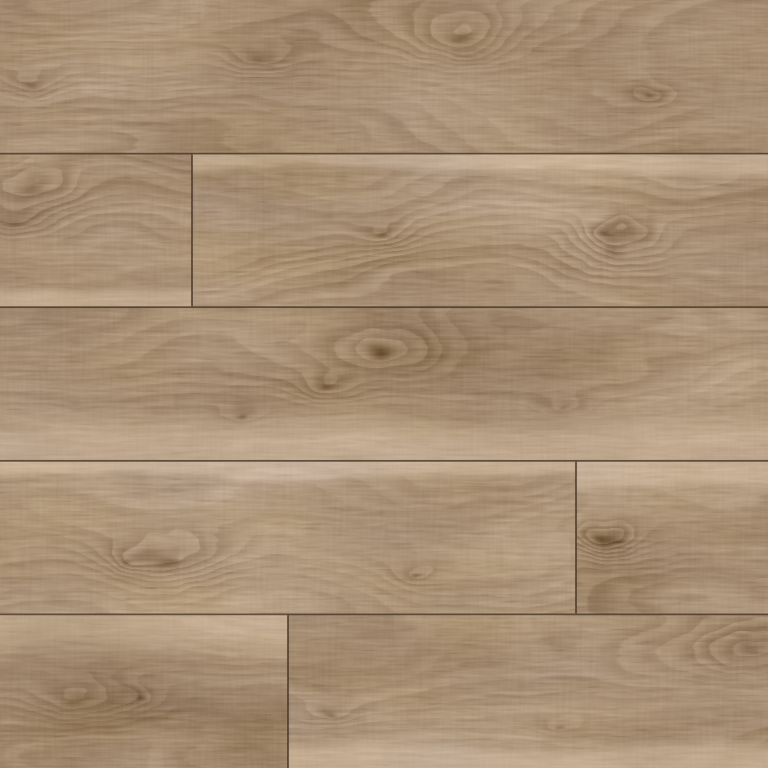
This texture is drawn by a three.js fragment shader. Its source:

```glsl
// Five rows of pale brown wood planks with cathedral grain, knots and sapwood edges.
varying vec2 vUv;

const float ROWS = 5.0;
const float SEAM_INNER = 0.0004;
const float SEAM_OUTER = 0.0019;
const float SEAM_STRENGTH = 0.78;
const float RING_COUNT = 9.0;
const float RING_CONTRAST = 0.42;
const float FIBRE_CONTRAST = 0.20;
const float SAW_CONTRAST = 0.07;
const float SAP_LIFT = 0.48;
const int KNOTS = 4;
const vec2 KNOT_SIZE = vec2(0.075, 0.036);
const vec3 HEARTWOOD = vec3(0.56, 0.46, 0.35);
const vec3 SAPWOOD = vec3(0.79, 0.70, 0.60);
const vec3 SEAM_COLOR = vec3(0.27, 0.20, 0.14);

// Sapwood widths and main knot height are fractions of the plank height.
struct Plank {
  float sapTop;
  float sapBottom;
  float tone;
  vec2 knot;
};

vec2 hash2(vec2 p) {
  p = vec2(dot(p, vec2(127.1, 311.7)), dot(p, vec2(269.5, 183.3)));
  return fract(sin(p) * 43758.5);
}

// Gradient noise, roughly -0.8 to 0.8
float noise(vec2 p) {
  vec2 i = floor(p);
  vec2 f = fract(p);
  vec2 u = f * f * f * (f * (f * 6.0 - 15.0) + 10.0);
  vec2 e = vec2(1.0, 0.0);
  float a = dot(hash2(i) * 2.0 - 1.0, f);
  float b = dot(hash2(i + e.xy) * 2.0 - 1.0, f - e.xy);
  float c = dot(hash2(i + e.yx) * 2.0 - 1.0, f - e.yx);
  float d = dot(hash2(i + e.xx) * 2.0 - 1.0, f - e.xx);
  return 1.3 * mix(mix(a, b, u.x), mix(c, d, u.x), u.y);
}

// End joint of each row; a negative value means none
float jointX(float row) {
  return row < 0.5 ? 0.375 : row < 1.5 ? 0.75 : row < 2.5 ? -1.0 : row < 3.5 ? 0.25 : -1.0;
}

Plank getPlank(float row, float side) {
  bool left = side < 0.5;
  if (row < 0.5) {
    if (left) return Plank(0.30, 0.0, 0.40, vec2(0.10, 0.43));
    return Plank(0.0, 0.17, 0.50, vec2(0.98, 0.78));
  }
  if (row < 1.5) {
    if (left) return Plank(0.11, 0.0, 0.60, vec2(0.22, 0.34));
    return Plank(0.17, 0.0, 0.48, vec2(0.80, 0.48));
  }
  if (row < 2.5) return Plank(0.0, 0.30, 0.43, vec2(0.50, 0.70));
  if (row < 3.5) {
    if (left) return Plank(0.0, 0.12, 0.46, vec2(0.04, 0.75));
    return Plank(0.13, 0.0, 0.52, vec2(0.80, 0.36));
  }
  return Plank(0.0, 0.0, 0.46, vec2(0.60, 0.75));
}

// Pale band along an edge; wider bands fade more softly
float sapBand(float edgeDist, float width, float wobble) {
  float soft = 0.02 + 1.6 * width * width;
  float band = 1.0 - smoothstep(-soft, soft, edgeDist - width - wobble);
  return band * step(0.001, width);
}

void main() {
  vec2 uv = vUv;
  float row = min(floor(uv.y * ROWS), ROWS - 1.0);
  float across = uv.y * ROWS - row;
  float joint = jointX(row);
  float side = step(joint, uv.x);
  Plank plank = getPlank(row, side);
  vec2 seed = vec2(row * 17.3 + side * 41.7, row * 29.1 + side * 11.9);

  // Ring height field, lifted into closed loops around the knots
  float rings = across * 0.9
    + 0.65 * noise(vec2(uv.x * 2.4, across * 1.3) + seed)
    + 0.13 * noise(vec2(uv.x * 8.0, across * 4.0) + seed);
  vec2 wobbled = uv + 0.010 * vec2(noise(uv * 22.0 + seed), 0.6 * noise(uv * 31.0 - seed));
  float core = 0.0;
  float halo = 0.0;
  for (int i = 0; i < KNOTS; i++) {
    float n = float(i);
    vec2 r = hash2(seed + n * 3.7);
    vec2 place = i == 0 ? plank.knot : vec2((n - 1.0 + r.x) / float(KNOTS - 1), 0.25 + 0.5 * r.y);
    float size = i == 0 ? 1.0 : 0.35 + 0.4 * r.y;
    vec2 d = (wobbled - vec2(place.x, (row + place.y) / ROWS)) / (KNOT_SIZE * size);
    float q = dot(d, d);
    rings += 0.42 * size * exp(-q);
    halo += exp(-0.8 * q);
    core += (0.25 + 0.45 * r.x) * exp(-22.0 * q);
  }

  // Growth rings fade in slowly and end in a crisp dark line
  float phase = fract(rings * RING_COUNT + 0.12 * noise(uv * vec2(25.0, 160.0)));
  float late = smoothstep(0.1, 0.86, phase) * (1.0 - smoothstep(0.88, 1.0, phase));
  float figure = 0.32 + 0.5 * noise(uv * vec2(3.5, 8.0) + seed) + 0.35 * halo;
  figure = clamp(figure, 0.08, 0.85);

  // Streaks follow the rings; fibres and saw marks cover the whole plank
  float cloud = noise(uv * vec2(3.0, 9.0) - seed);
  float streak = noise(vec2(uv.x * 2.5, rings * 6.0) + seed);
  float fibre = noise(uv * vec2(14.0, 210.0) + seed) + 0.7 * noise(uv * vec2(38.0, 330.0) - seed);
  float saw = noise(uv * vec2(230.0, 24.0) + seed);
  float pore = smoothstep(0.30, 0.65, noise(uv * vec2(30.0, 260.0) + seed * 2.0));

  // Sapwood with a wavy border
  float wobble = 0.09 * noise(vec2(uv.x * 4.0, 0.4) + seed)
    + 0.025 * noise(vec2(uv.x * 13.0, 0.7) + seed);
  float sap = max(sapBand(1.0 - across, plank.sapTop, wobble), sapBand(across, plank.sapBottom, wobble));
  float rim = sap * (1.0 - sap) * 4.0;

  float tone = plank.tone + 0.36 * cloud + 0.24 * streak
    + FIBRE_CONTRAST * fibre + SAW_CONTRAST * saw
    - RING_CONTRAST * late * figure * (1.0 - 0.75 * sap)
    - 0.13 * pore - 0.10 * halo - 0.10 * rim - core;
  tone = mix(tone, 0.65 * tone + SAP_LIFT + 0.06, sap);
  vec3 color = mix(HEARTWOOD, SAPWOOD, clamp(tone, -0.9, 1.15));
  color += vec3(0.012, 0.008, -0.022) * noise(uv * vec2(5.0, 14.0) + seed + 7.0);

  // Dark seams between rows and at the end joints
  float rowSeam = abs(uv.y - clamp(floor(uv.y * ROWS + 0.5), 1.0, ROWS - 1.0) / ROWS);
  float seamDist = min(rowSeam, abs(uv.x - joint));
  float seam = 1.0 - smoothstep(SEAM_INNER, SEAM_OUTER, seamDist);
  color = mix(color, SEAM_COLOR, seam * SEAM_STRENGTH);

  gl_FragColor = vec4(color, 1.0);
}
```
